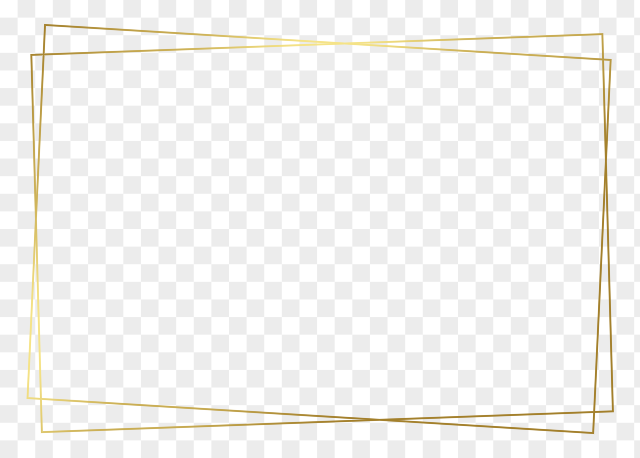
This background is drawn by a Shadertoy shader. Its source:

```glsl
// Distance to the outline of a parallelogram given by its centre and half axes
float outlineDistance(vec2 p, vec2 centre, vec2 across, vec2 up) {
    vec2 q = abs(inverse(mat2(across, up)) * (p - centre)) - 1.0;
    return abs(max(q.x * length(across), q.y * length(up)));
}

// Metallic gradient along the falling diagonal
vec3 goldColor(float t) {
    vec3 darkGold = vec3(0.64, 0.50, 0.17);
    vec3 midGold = vec3(0.79, 0.68, 0.33);
    vec3 paleGold = vec3(0.96, 0.89, 0.53);
    vec3 color = mix(darkGold, midGold, smoothstep(0.1, 0.5, t));
    color = mix(color, paleGold, smoothstep(0.45, 0.78, t));
    color = mix(color, midGold, smoothstep(0.85, 1.2, t));
    return mix(color, darkGold, smoothstep(1.25, 1.7, t));
}

// Checkerboard with square cells counted from the upper left
vec3 checkerboard(vec2 p, float pixel) {
    vec2 wave = sin(3.14159 * 26.0 * vec2(p.x, 1.0 - p.y));
    vec2 square = clamp(wave / (3.14159 * 13.0 * pixel), -1.0, 1.0);
    return vec3(mix(0.925, 1.0, 0.5 + 0.5 * square.x * square.y));
}

void mainImage(out vec4 fragColor, in vec2 fragCoord) {
    float pixel = 1.0 / iResolution.y;
    vec2 p = fragCoord * pixel;
    vec3 color = checkerboard(p, pixel);

    // Two thin frames tilted in opposite directions
    float falling = outlineDistance(p, vec2(0.6967, 0.5), vec2(0.6175, -0.0382), vec2(0.0191, 0.4073));
    float rising = outlineDistance(p, vec2(0.7033, 0.491), vec2(0.6234, 0.0227), vec2(-0.0115, 0.4118));
    float d = min(falling, rising);
    float line = 1.0 - smoothstep(-0.6 * pixel, 0.6 * pixel, d - 0.0021);
    color = mix(color, goldColor(p.x + 1.0 - p.y), line);

    fragColor = vec4(color, 1.0);
}
```
